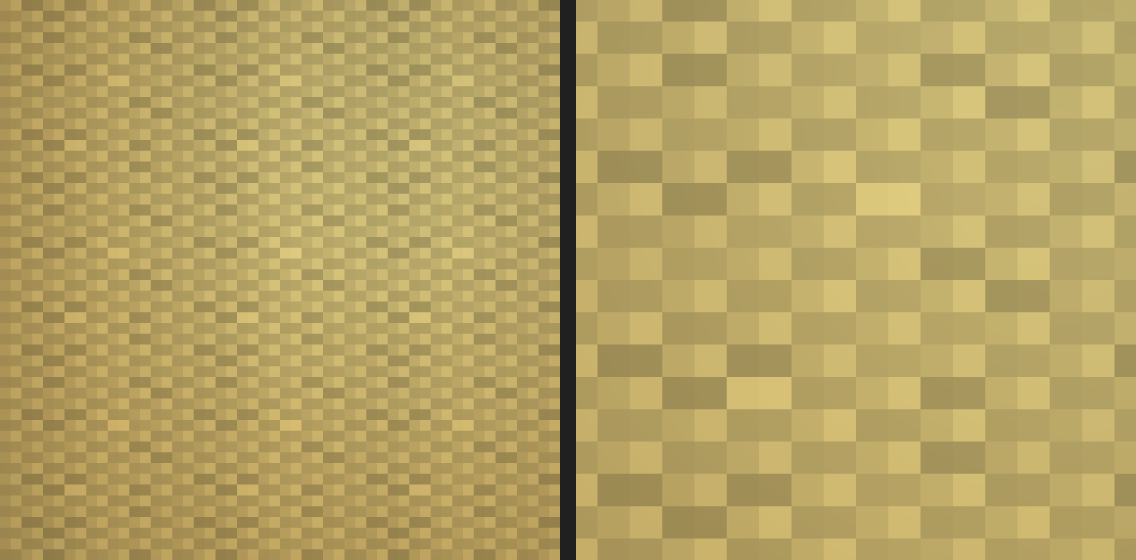
Left: the whole. Right: its middle third, enlarged.
This pattern is drawn by a three.js fragment shader. Its source:

```glsl
varying vec2 vUv;

const vec2 CELLS = vec2(26.0, 52.0);  // bricks across and down
const vec2 TILE = vec2(8.0, 16.0);    // bricks in one repeat
const vec3 WARM = vec3(0.715, 0.615, 0.360);
const vec3 COOL = vec3(0.705, 0.647, 0.408);
const float TAU = 6.2831853;
const int SAMPLES = 4;

float same(float a, float b) {
  return 1.0 - step(0.5, abs(a - b));
}

// Layered sines, about -1 to 1, for uneven dye
float unevenness(vec2 cell) {
  return 0.5 * sin(dot(cell, vec2(2.4, 1.7)))
       + 0.3 * sin(dot(cell, vec2(5.1, -3.3)) + 1.0)
       + 0.2 * sin(cell.x * cell.y * 1.9);
}

// Dark bricks: stepped six-row rhythm plus a second ten-row one
float darkAccent(vec2 cell) {
  float phase = cell.x < 4.0 ? 1.0 - mod(cell.x, 2.0) : cell.x - 3.0;
  float inColumns = step(abs(abs(cell.x - 4.5) - 2.5), 1.5);
  float steps = inColumns * same(mod(cell.y, 6.0), phase);
  float pairs = same(mod(cell.x, 4.0), 2.0) * same(mod(cell.y, 10.0), 3.0);
  return max(steps, pairs);
}

// Bright bricks lie on a slanted line through the repeat
float brightAccent(vec2 cell) {
  return same(abs(cell.x - 4.0), 1.0) * same(cell.y, 22.0 - 3.0 * cell.x);
}

// Brightness of the brick weave, rows counted from the top
float weave(vec2 uv) {
  vec2 grid = vec2(uv.x, 1.0 - uv.y) * CELLS;
  vec2 cell = mod(floor(grid), TILE);
  float rightHalf = step(0.5, fract(grid.x));
  float darkBrick = mod(cell.x + cell.y, 2.0);

  float lightTone = mix(1.02, 1.105, rightHalf);
  float darkTone = mix(0.94, 0.955, rightHalf);
  float tone = mix(lightTone, darkTone, darkBrick);
  tone += 0.022 * unevenness(cell);
  tone += 0.008 * unevenness(cell.yx + 3.0 * rightHalf);

  tone = mix(tone, 0.865 + 0.012 * rightHalf, darkAccent(cell));
  tone = mix(tone, 1.14 + 0.015 * rightHalf, brightAccent(cell));

  float band = sin(TAU * ((cell.x + 0.5) / TILE.x - 0.43));
  return tone * (1.0 + 0.014 * band);
}

// Average over one pixel to smooth the brick edges
float smoothWeave(vec2 uv, vec2 footprint) {
  float total = 0.0;
  for (int i = 0; i < SAMPLES; i++) {
    for (int j = 0; j < SAMPLES; j++) {
      vec2 offset = (vec2(float(i), float(j)) + 0.5) / float(SAMPLES) - 0.5;
      total += weave(uv + offset * footprint);
    }
  }
  return total / float(SAMPLES * SAMPLES);
}

// Soft light falling off from a point
float glow(vec2 uv, vec2 center) {
  vec2 d = uv - center;
  return 1.085 - 0.22 * sqrt(dot(d, d) + 0.01);
}

vec3 clothTint(vec2 uv, vec2 coolSpot) {
  float warmth = smoothstep(0.05, 0.8, distance(uv, coolSpot));
  return mix(COOL, WARM, warmth);
}

void main() {
  float tone = smoothWeave(vUv, fwidth(vUv));
  vec3 color = clothTint(vUv, vec2(0.68, 0.72));
  color *= tone * glow(vUv, vec2(0.62, 0.58));
  gl_FragColor = vec4(color, 1.0);
}
```
